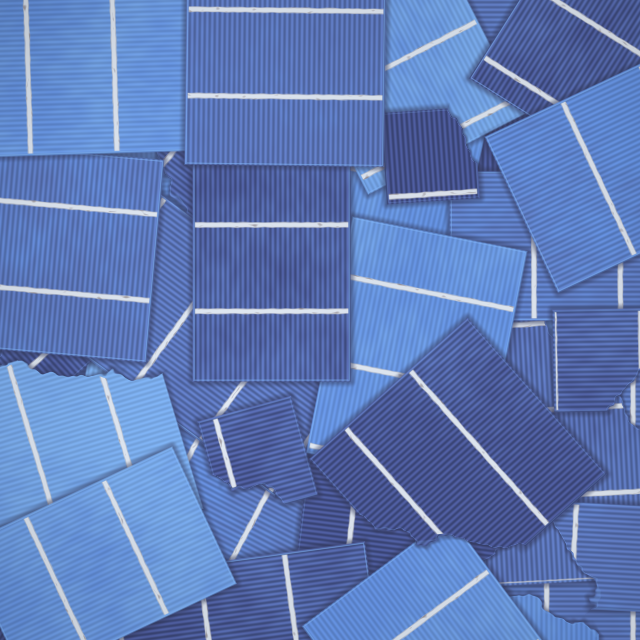
A three.js fragment shader for this texture:

```glsl
// Overlapping broken solar cells with fine grid lines and pale busbars.
varying vec2 vUv;

const int SHARD_COUNT = 42;
const float TAU = 6.2832;
const float SOFT = 0.0016;        // edge smoothing
const float BAR_PITCH = 0.135;    // distance between busbars
const float BAR_HALF_WIDTH = 0.0042;
const float LINE_PITCH = 0.0078;  // distance between grid lines

const vec3 INK = vec3(0.20, 0.22, 0.35);
const vec3 NAVY = vec3(0.27, 0.32, 0.55);
const vec3 SLATE = vec3(0.35, 0.45, 0.71);
const vec3 BLUE = vec3(0.38, 0.55, 0.85);
const vec3 SKY = vec3(0.47, 0.66, 0.90);
const vec3 SILVER = vec3(0.86, 0.89, 0.93);
const vec3 TAN = vec3(0.62, 0.60, 0.62);

float hash(float n) {
  return fract(sin(n * 12.9898) * 43758.5);
}

vec2 gradientAt(vec2 cell) {
  float angle = TAU * hash(dot(cell, vec2(1.0, 57.3)));
  return vec2(cos(angle), sin(angle));
}

// Gradient noise, about -0.7 to 0.7
float gradientNoise(vec2 p) {
  vec2 i = floor(p);
  vec2 f = p - i;
  vec2 u = f * f * f * (f * (f * 6.0 - 15.0) + 10.0);
  vec2 e = vec2(1.0, 0.0);
  float low = mix(dot(gradientAt(i), f), dot(gradientAt(i + e.xy), f - e.xy), u.x);
  float high = mix(dot(gradientAt(i + e.yx), f - e.yx), dot(gradientAt(i + e.xx), f - e.xx), u.x);
  return mix(low, high, u.y);
}

vec2 rotate(vec2 p, float angle) {
  float c = cos(angle), s = sin(angle);
  return vec2(c * p.x + s * p.y, c * p.y - s * p.x);
}

float boxDistance(vec2 p, vec2 extent) {
  vec2 d = abs(p) - extent;
  return length(max(d, 0.0)) + min(max(d.x, d.y), 0.0);
}

// Rectangle with an optional ragged fracture across one corner
float shardDistance(vec2 p, vec2 extent, float seed, float broken) {
  float box = boxDistance(p, extent);
  float angle = TAU * (floor(4.0 * hash(seed + 0.3)) + 0.25 + 0.5 * hash(seed + 0.6)) / 4.0;
  float ragged = 0.035 * gradientNoise(p * 18.0 + seed) + 0.008 * gradientNoise(p * 75.0 + seed);
  float reach = length(extent) * mix(0.3, 0.7, hash(seed + 0.8));
  float fracture = dot(p, vec2(cos(angle), sin(angle))) - reach + ragged;
  return mix(box, max(box, fracture), broken);
}

vec3 siliconColor(float tone) {
  vec3 c = mix(NAVY, SLATE, smoothstep(0.0, 0.3, tone));
  c = mix(c, BLUE, smoothstep(0.3, 0.58, tone));
  return mix(c, SKY, smoothstep(0.58, 0.9, tone));
}

// Grid lines run across the busbars; inset keeps bars off the cell edge
vec3 cellSurface(vec2 p, float tone, float seed, float inset) {
  float mottle = 0.10 * gradientNoise(p * 9.0 + seed) + 0.07 * gradientNoise(p * vec2(90.0, 30.0));
  float line = sin(TAU * p.x / LINE_PITCH);
  vec3 c = siliconColor(tone + mottle);
  c *= 1.0 + line * mix(0.17, 0.055, smoothstep(0.0, 0.8, tone));

  float offset = BAR_PITCH * (hash(seed + 0.45) - 0.5) * 0.5;
  float toBar = abs(mod(p.y + offset, BAR_PITCH) - 0.5 * BAR_PITCH);
  float wear = gradientNoise(vec2(p.x * 70.0, p.y * 160.0) + seed);
  float width = BAR_HALF_WIDTH + 0.0012 * wear;
  float bar = 1.0 - smoothstep(width - SOFT, width + SOFT, toBar);
  vec3 metal = mix(SILVER, TAN, smoothstep(0.25, 0.7, wear) + 0.35 * smoothstep(0.4, 1.0, toBar / width));
  return mix(c, metal, bar * smoothstep(0.002, 0.005, inset));
}

// Lay one shard, with its contact shadow and lit rim, over the colour below
vec3 layShard(vec3 below, vec2 uv, float index) {
  float seed = index * 3.17 + 5.0;
  vec2 center = fract(0.5 + index * vec2(0.7549, 0.5698)) * 1.1 - 0.05;
  float swing = 2.0 * hash(seed + 0.1) - 1.0;
  float tilt = 0.95 * swing * swing * swing;
  float turn = step(0.55, hash(seed + 0.2)) * TAU / 4.0;
  float small = step(0.78, hash(seed + 0.9));
  vec2 extent = mix(vec2(0.11, 0.13), vec2(0.17, 0.22), vec2(hash(seed + 0.4), hash(seed + 0.5)));
  extent *= mix(1.0, 0.5, small);

  vec2 p = rotate(uv - center, turn + tilt);
  float broken = max(small, step(0.62, hash(seed + 0.7)));
  float d = shardDistance(p, extent, seed, broken);
  float tone = 0.04 + 0.95 * hash(seed + 0.15) - 0.35 * abs(tilt) - 0.12 * small;
  tone += 0.5 * dot(p, vec2(0.6, -0.8)) * swing;

  vec3 surface = cellSurface(p, tone, seed, -d);
  float rim = 1.0 - smoothstep(0.0, 0.0018, abs(d + 0.0022));
  surface = mix(surface, SKY * 1.08, 0.5 * rim * (1.0 - 0.6 * broken));
  float shadow = 0.5 * (1.0 - smoothstep(0.0, 0.011, d));
  return mix(mix(below, INK, shadow), surface, 1.0 - smoothstep(-SOFT, SOFT, d));
}

void main() {
  vec3 color = cellSurface(vUv.yx, 0.35, 2.0, 1.0);
  for (int i = 0; i < SHARD_COUNT; i++) {
    color = layShard(color, vUv, float(i));
  }

  // Uneven daylight, dimmer toward the corners
  float light = 1.03 - 0.28 * dot(vUv - 0.5, vUv - 0.5);
  light += 0.05 * gradientNoise(vUv * 2.5 + 4.0);
  gl_FragColor = vec4(color * light, 1.0);
}
```
